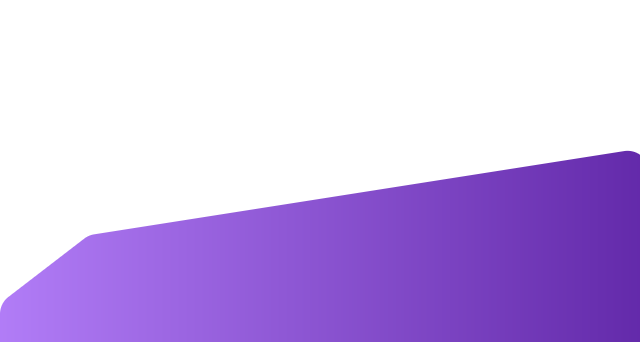
Reproduce this background procedurally as a Shadertoy shader.

```glsl
// A violet slab with softly rounded corners rises to the right on white.
// The slab is the signed distance to an inset polygon, grown by the corner
// radius; its fill is a horizontal gradient. Lengths are in canvas widths.

// Signed distance to a closed polygon, negative inside.
float polygonDistance(vec2 p, vec2 corners[5]) {
    float nearest = 1e9;
    float side = 1.0;
    for (int i = 0; i < 5; i++) {
        vec2 a = corners[i];
        vec2 b = corners[(i + 1) % 5];
        vec2 edge = b - a;
        vec2 toPoint = p - a;
        vec2 offset = toPoint - edge * clamp(dot(toPoint, edge) / dot(edge, edge), 0.0, 1.0);
        nearest = min(nearest, dot(offset, offset));

        // Each edge crossed by a horizontal ray flips inside and outside
        if ((a.y > p.y) != (b.y > p.y) && p.x < a.x + edge.x * (p.y - a.y) / edge.y) {
            side = -side;
        }
    }
    return side * sqrt(nearest);
}

void mainImage(out vec4 fragColor, in vec2 fragCoord) {
    vec2 uv = fragCoord / iResolution.xy;
    vec2 p = uv * vec2(1.0, 0.5365);

    // Centres of the rounded corners; the base lies far below the canvas
    vec2 centres[5] = vec2[5](
        vec2(0.0339, -1.0), vec2(0.0339, 0.0439), vec2(0.1524, 0.1354),
        vec2(0.9805, 0.2660), vec2(0.9805, -1.0));
    float slab = polygonDistance(p, centres) - 0.0339;

    // Light violet on the left to deep violet on the right
    vec3 violet = mix(vec3(0.695, 0.488, 0.968), vec3(0.390, 0.165, 0.668), uv.x);

    // Edge coverage over one pixel
    float coverage = clamp(0.5 - slab * iResolution.x, 0.0, 1.0);
    fragColor = vec4(mix(vec3(1.0), violet, coverage), 1.0);
}
```
